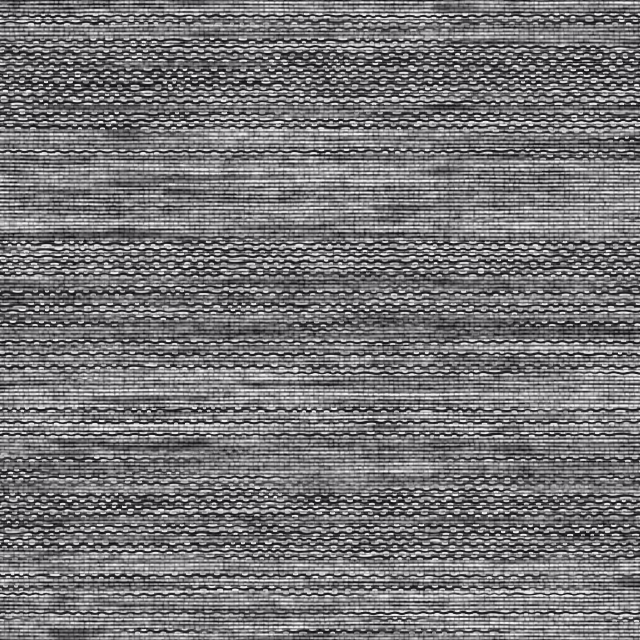
Write a WebGL 1 fragment shader that draws this texture.

```glsl
precision highp float;

// A grey woven cloth: a fine ground of thin weft lines crossed by warp,
// overlaid by dark wavy threads with bright dashes in their hollows.
// Three soft bands vary the brightness and the share of wavy threads.

uniform vec2 u_resolution;

const float TAU = 6.2831853;

float hash(vec2 p) {
  return fract(sin(dot(p, vec2(127.1, 311.7))) * 43758.5453);
}

float noise(vec2 p) {
  vec2 i = floor(p), f = fract(p);
  f = f * f * (3.0 - 2.0 * f);
  return mix(mix(hash(i), hash(i + vec2(1.0, 0.0)), f.x),
             mix(hash(i + vec2(0.0, 1.0)), hash(i + vec2(1.0, 1.0)), f.x), f.y);
}

// Fine weave: thin light and dark weft lines, broken by the warp
float groundWeave(vec2 uv, float band) {
  float y = uv.y * 165.0 + 0.25 * noise(vec2(uv.x * 12.0, uv.y * 50.0));
  float row = floor(y);
  float line = -cos(TAU * y);
  float strength = mix(0.17, 0.29, band) * (0.6 + 0.7 * noise(vec2(uv.x * 14.0, row * 2.7)));
  float rowTone = 0.16 * (hash(vec2(row, 8.1)) - 0.5);
  float warpX = uv.x * 128.0 + 0.4 * noise(vec2(uv.x * 40.0, row));
  float slit = smoothstep(0.2, 0.5, abs(fract(warpX) - 0.5));
  float depth = 0.32 * hash(vec2(floor(warpX + 0.5), row));
  return (mix(0.45, 0.58, band) + rowTone + strength * line) * (1.0 - slit * depth);
}

// Wavy thread: x is the cover of the dark line, y that of the bright dashes
vec2 wavyThread(vec2 uv, float row, float across) {
  float phase = uv.x * 46.0 + hash(vec2(row, 2.9))
              + 1.3 * noise(vec2(uv.x * 20.0, row * 3.7));
  float wave = sin(TAU * phase);
  float offset = across - 0.11 * wave;
  float thickness = 0.1 + 0.1 * noise(vec2(uv.x * 30.0, row * 5.3));
  float dark = smoothstep(thickness + 0.11, thickness - 0.11, abs(offset));

  // Dashes lie above the line in its troughs and below it on its crests
  float side = wave < 0.0 ? 1.0 : -1.0;
  float shape = smoothstep(0.05, 0.6, abs(wave));
  float shine = 0.55 + 0.45 * hash(vec2(floor(phase * 2.0), row));
  float dash = smoothstep(0.28, 0.06, abs(offset - side * 0.31)) * shape * shine;
  return vec2(dark, dash);
}

void main() {
  vec2 uv = gl_FragCoord.xy / u_resolution;

  // Bands: 1 in the pale plain zones, 0 in the dark stitched zones
  float bandAngle = TAU * 3.0 * (uv.y - 0.036);
  float band = 0.5 + 0.5 * cos(bandAngle);
  band = clamp(band + 0.45 * (noise(vec2(uv.x * 2.0, uv.y * 36.0)) - 0.5), 0.0, 1.0);

  float tone = groundWeave(uv, band);

  // Long streaks, dark slubs and fine fibre grain
  float streak = noise(vec2(uv.x * 5.0, uv.y * 120.0 + 9.0)) - 0.5;
  float fleck = noise(vec2(uv.x * 45.0, uv.y * 170.0 + 31.0)) - 0.5;
  float slub = smoothstep(0.72, 0.92, noise(vec2(uv.x * 10.0, uv.y * 90.0 + 70.0)));
  float grain = noise(uv * vec2(240.0, 330.0)) - 0.5;
  tone += 0.22 * streak + 0.2 * fleck + 0.26 * grain;
  tone *= 1.0 - 0.35 * slub;

  // Wavy threads, crowded in the dark zones and fading in and out along x
  float y = uv.y * 104.0 + 0.2 * noise(vec2(uv.x * 10.0, uv.y * 30.0));
  float row = floor(y);
  float share = mix(0.9, 0.3, smoothstep(0.1, 0.8, band));
  float presence = smoothstep(-0.15, 0.15, share - hash(vec2(row, 5.3))
                 + 0.45 * (noise(vec2(uv.x * 8.0, row * 1.7)) - 0.5));
  vec2 thread = presence * wavyThread(uv, row, fract(y) - 0.5);
  tone = mix(tone, 0.93 + 0.1 * grain, thread.y);
  tone = mix(tone, 0.11 + 0.1 * grain, thread.x);

  // Neutral grey with a faintly cool shadow
  tone = clamp(tone, 0.08, 0.95);
  vec3 color = vec3(tone, tone - 0.004, tone + 0.006 * (1.0 - tone));
  gl_FragColor = vec4(color, 1.0);
}
```
